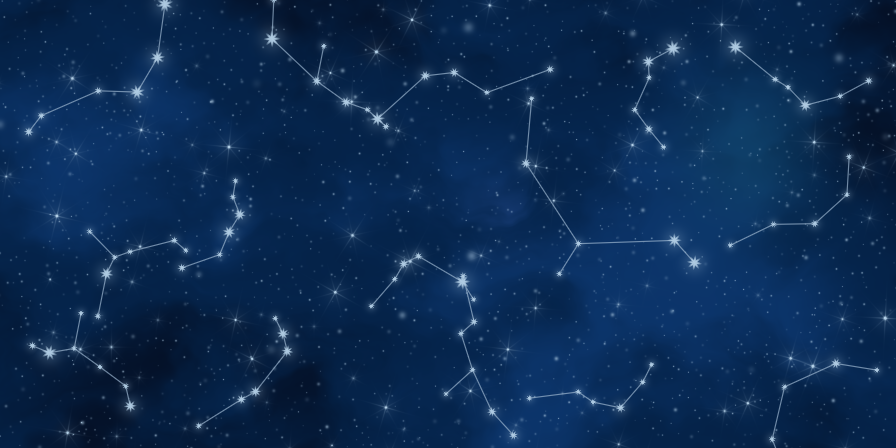
Write a WebGL 2 fragment shader that draws this background.

```glsl
#version 300 es
precision highp float;
precision highp int;
// Night sky: a navy nebula of gradient noise and soft glows, scattered stars
// (dust, dots, sparkles, blurred discs) drawn from jittered grids, and
// constellations made by random walks of linked, fuzzy-edged stars.

#define CELL_SIZE vec2(0.4, 0.3333)  // one constellation per cell
#define LINE_HALF_WIDTH 0.0013
#define LINE_ALPHA 0.72
#define NODE_SIZE vec2(0.010, 0.024) // smallest and largest linked star
#define STEP_SIZE vec2(0.045, 0.16)  // shortest and longest link
#define TURN 2.3                     // bend between links, radians
#define DUST_GAIN 0.62
#define DOT_GAIN 0.60
#define SPARKLE_GAIN 0.65
#define SKY_LEVEL 0.20
#define CLOUD_GAIN 0.75

uniform vec2 u_resolution;
out vec4 fragColor;

const float TAU = 6.28319;
const vec3 MIDNIGHT = vec3(0.014, 0.062, 0.148);
const vec3 NAVY = vec3(0.018, 0.137, 0.287);
const vec3 BLUE = vec3(0.045, 0.205, 0.415);
const vec3 TEAL = vec3(0.07, 0.29, 0.42);
const vec3 INDIGO = vec3(0.15, 0.28, 0.53);
const vec3 STARLIGHT = vec3(0.70, 0.81, 0.90);
const vec3 LINK = vec3(0.60, 0.70, 0.80);

vec3 hash3(vec2 cell, float seed) {
  uvec3 v = uvec3(ivec3(cell, seed) + 512) * 1664525u + 1013904223u;
  for (int i = 0; i < 2; i++) {
    v.x += v.y * v.z;
    v.y += v.z * v.x;
    v.z += v.x * v.y;
    v ^= v >> 16u;
  }
  return vec3(v >> 8u) / 16777216.0;
}

vec2 direction(float angle) { return vec2(cos(angle), sin(angle)); }

float gradientAt(vec2 cell, vec2 offset) {
  return dot(direction(TAU * hash3(cell, 1.0).x), offset);
}

float noise(vec2 p) {
  vec2 i = floor(p), f = p - i, e = vec2(1, 0);
  vec2 u = f * f * f * (f * (f * 6.0 - 15.0) + 10.0);
  return mix(mix(gradientAt(i, f), gradientAt(i + e, f - e), u.x),
             mix(gradientAt(i + e.yx, f - e.yx), gradientAt(i + 1.0, f - 1.0), u.x), u.y);
}

float fbm(vec2 p) {
  float sum = 0.0, amplitude = 0.6;
  for (int i = 0; i < 5; i++) {
    sum += amplitude * noise(p);
    p = mat2(1.6, 1.2, -1.2, 1.6) * p + 7.3;
    amplitude *= 0.5;
  }
  return sum;
}

float glow(vec2 offset, float radius) { return exp(-dot(offset, offset) / (radius * radius)); }

// Nebula: broad glows, drifting clouds, then tinted patches.
vec3 sky(vec2 p) {
  float cloud = fbm(p * 2.2 + 3.0);
  float wisp = fbm(p * vec2(3.0, 7.0) + 2.0 * cloud + 11.0);
  float light = SKY_LEVEL + CLOUD_GAIN * cloud + 0.28 * wisp;
  light += 0.50 * glow(p - vec2(1.58, 0.58), 0.38) + 0.42 * glow(p - vec2(0.15, 0.66), 0.36)
         + 0.42 * glow(p - vec2(1.35, 0.18), 0.42) + 0.30 * glow(p - vec2(0.72, 0.45), 0.45);
  vec3 color = mix(MIDNIGHT, NAVY, smoothstep(-0.05, 0.45, light));
  color = mix(color, BLUE, smoothstep(0.42, 0.95, light));
  color = mix(color, TEAL, 0.6 * glow(p - vec2(1.68, 0.66), 0.17) * (0.8 + cloud));
  float patchMask = glow((p - vec2(1.14, 0.52)) * vec2(1.0, 1.4), 0.09);
  return mix(color, INDIGO, 0.6 * patchMask * smoothstep(-0.3, 0.4, wisp + cloud));
}

// Round core; a positive flare length adds eight thin rays.
float star(vec2 d, float radius, float flare, float pixel) {
  float light = glow(d, max(radius, 0.55 * pixel));
  if (flare > 0.0) {
    float width = max(0.0016, 0.45 * pixel);
    for (int i = 0; i < 2; i++) {
      vec2 a = abs(d);
      vec2 rays = exp(-a / flare - a.yx * a.yx / (width * width));
      light += (i == 0 ? 0.6 : 0.3) * (rays.x + rays.y);
      d = mat2(0.7071, 0.7071, -0.7071, 0.7071) * d;
    }
    light += 0.14 * glow(d, 1.3 * flare);
  }
  return light;
}

float starField(vec2 p, float cells, float density, float radius, float flare, float seed, float pixel) {
  vec2 home = floor(p * cells);
  float light = 0.0;
  for (int k = 0; k < 9; k++) {
    vec2 cell = home + vec2(k % 3, k / 3) - 1.0;
    vec3 place = hash3(cell, seed), look = hash3(cell, seed + 1.0);
    if (place.z > density) continue;
    vec2 d = p - (cell + place.xy) / cells;
    d = mat2(direction(0.6 * look.z), direction(0.6 * look.z + TAU / 4.0)) * d;
    light += mix(0.2, 1.0, look.x * look.x) * star(d, radius * (0.7 + 0.6 * look.y), flare * (0.5 + look.x), pixel);
  }
  return light;
}

float link(vec2 p, vec2 a, vec2 b, float pixel) {
  vec2 ab = b - a;
  float d = length(p - a - ab * clamp(dot(p - a, ab) / dot(ab, ab), 0.0, 1.0));
  return clamp(0.5 + (LINE_HALF_WIDTH - d) / pixel, 0.0, 1.0);
}

float fuzzyStar(vec2 d, float size, float phase) {
  float spike = 0.78 + 0.22 * cos(8.0 * atan(d.y, d.x + 1e-6) + TAU * phase);
  float r = length(d) / size;
  return max(1.0 - smoothstep(0.25, 1.0, r / spike), 0.22 * exp(-r * r * 0.7));
}

// Random walks: x holds the links, y the linked stars.
vec2 constellations(vec2 p, float pixel) {
  vec2 ink = vec2(0);
  for (int c = 0; c < 15; c++) {
    vec2 cell = vec2(c % 5, c / 5);
    vec3 h = hash3(cell, 20.0);
    float heading = TAU * h.z, scale = mix(0.75, 1.5, h.x * h.x);
    int count = int(8.5 - 2.5 * scale);
    vec2 node = (cell + 0.35 + 0.3 * h.yx) * CELL_SIZE - 0.17 * direction(heading);
    for (int i = 0; i < count; i++) {
      vec3 k = hash3(cell, 30.0 + float(i));
      float size = mix(NODE_SIZE.x, NODE_SIZE.y, k.x * k.x * k.x);
      ink.y = max(ink.y, fuzzyStar(p - node, size, k.y));
      vec2 next = node + scale * mix(STEP_SIZE.x, STEP_SIZE.y, k.y * k.y) * direction(heading);
      if (i < count - 1) ink.x = max(ink.x, link(p, node, next, pixel));
      if (i == 2 && h.y > 0.5) { // side branch
        vec2 tip = node + 0.08 * direction(heading + 2.0);
        ink = max(ink, vec2(link(p, node, tip, pixel), fuzzyStar(p - tip, NODE_SIZE.x, k.z)));
      }
      heading += TURN * (k.z - 0.5);
      node = next;
    }
  }
  return ink;
}

void main() {
  float pixel = 1.0 / u_resolution.y;
  vec2 p = gl_FragCoord.xy * pixel;
  vec3 color = sky(p);
  float light = DUST_GAIN * starField(p, 55.0, 0.30, 0.0019, 0.0, 50.0, pixel)
              + DOT_GAIN * starField(p, 20.0, 0.32, 0.0036, 0.0, 60.0, pixel)
              + SPARKLE_GAIN * starField(p, 9.0, 0.55, 0.0034, 0.013, 70.0, pixel)
              + 0.45 * starField(p, 4.0, 0.5, 0.009, 0.0, 80.0, pixel);
  color = mix(color, STARLIGHT, min(light, 1.0));
  vec2 ink = constellations(p, pixel);
  color = mix(color, LINK, LINE_ALPHA * ink.x);
  color = mix(color, STARLIGHT, 0.95 * ink.y);
  fragColor = vec4(color, 1.0);
}
```
